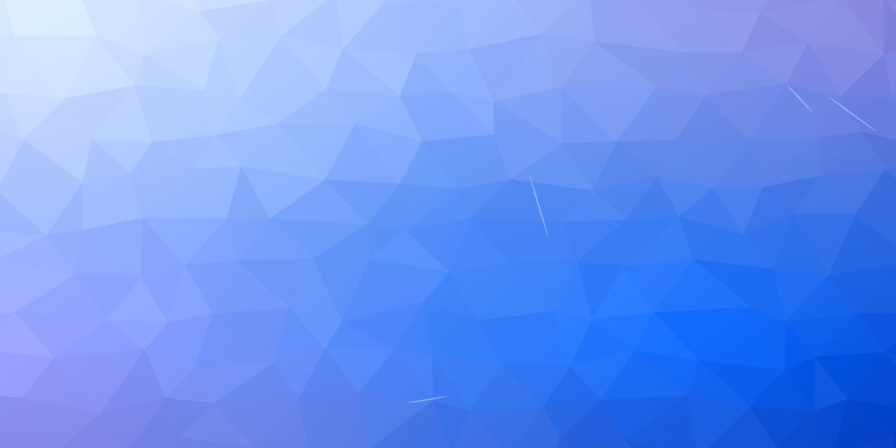
Give the GLSL for this background, as a WebGL 1 fragment shader.

```glsl
precision highp float;
// Low-poly backdrop: a jittered triangular lattice whose facets take flat tones
// from a smooth colour field, pale at upper left and deep blue at lower right.
// Facets are blended by their edge coverage, and a few thin glints lie on top.

uniform vec2 u_resolution;

#define CELL vec2(0.143, 0.1)   // lattice spacing, in canvas heights
#define JITTER 0.6              // vertex displacement, in cells
#define TONE_SPREAD 0.045       // random brightness range of the facets
#define FLATNESS 0.72           // 0 = smooth field, 1 = flat facets
#define BIAS 1.5                // easing of the pale side of the field
#define GLINT_WIDTH 0.0016

float hash(vec2 p) {
  return fract(sin(dot(p, vec2(127.1, 311.7))) * 43758.5453);
}

// Colour field: horizontal ramps blended from top to bottom
vec3 ramp(vec3 left, vec3 middle, vec3 right, float x) {
  float toMiddle = pow(clamp(x * 2.0, 0.0, 1.0), BIAS);
  return mix(mix(left, middle, toMiddle), right, clamp(x * 2.0 - 1.0, 0.0, 1.0));
}

vec3 field(vec2 uv) {
  uv = clamp(uv, 0.0, 1.0);
  vec3 sky = ramp(vec3(0.85, 0.92, 1.0), vec3(0.62, 0.73, 1.0), vec3(0.53, 0.53, 0.87), uv.x);
  vec3 mid = ramp(vec3(0.62, 0.72, 1.0), vec3(0.32, 0.55, 0.97), vec3(0.19, 0.41, 0.87), uv.x);
  vec3 low = ramp(vec3(0.60, 0.64, 1.0), vec3(0.24, 0.51, 0.98), vec3(0.03, 0.31, 0.86), uv.x);
  vec3 base = ramp(vec3(0.52, 0.54, 0.90), vec3(0.25, 0.44, 0.89), vec3(0.03, 0.26, 0.76), uv.x);

  float down = 1.0 - uv.y;
  vec3 color = mix(sky, mid, pow(clamp(down / 0.5, 0.0, 1.0), BIAS));
  color = mix(color, low, clamp((down - 0.5) / 0.28, 0.0, 1.0));
  color = mix(color, base, clamp((down - 0.78) / 0.2, 0.0, 1.0));

  // Saturated blue glow at lower right
  vec2 q = (uv - vec2(0.78, 0.24)) / vec2(0.17, 0.24);
  return color + vec3(-0.06, 0.02, 0.08) * exp(-dot(q, q));
}

// Lattice vertex; odd rows are shifted by half a cell
vec2 vertex(vec2 id) {
  vec2 offset = vec2(hash(id), hash(id + 57.3)) - 0.5;
  return (id + vec2(0.5 * mod(id.y, 2.0), 0.0) + JITTER * offset) * CELL;
}

// Signed distance to the line a-b, positive on its left
float side(vec2 p, vec2 a, vec2 b) {
  vec2 e = normalize(b - a);
  return e.x * (p.y - a.y) - e.y * (p.x - a.x);
}

// Facet colour times coverage, with the coverage in alpha
vec4 facet(vec2 p, vec2 a, vec2 b, vec2 c, float seed, float aspect, float soft) {
  float inside = min(side(p, a, b), min(side(p, b, c), side(p, c, a)));
  float cover = smoothstep(-soft, soft, inside);
  vec2 center = (a + b + c) / 3.0;
  vec3 color = field(mix(p, center, FLATNESS) / vec2(aspect, 1.0));
  color += TONE_SPREAD * (seed - 0.5) * vec3(1.0, 0.9, 0.5);
  return vec4(color, 1.0) * cover;
}

// Hairline between two points, fading toward its ends
float glint(vec2 p, vec2 a, vec2 b, float soft) {
  vec2 e = b - a;
  float t = clamp(dot(p - a, e) / dot(e, e), 0.0, 1.0);
  float d = length(p - a - e * t);
  return (1.0 - smoothstep(0.0, GLINT_WIDTH + soft, d)) * sqrt(4.0 * t * (1.0 - t));
}

void main() {
  vec2 p = gl_FragCoord.xy / u_resolution.y;
  float aspect = u_resolution.x / u_resolution.y;
  float soft = 0.7 / u_resolution.y;
  vec2 home = floor(p / CELL);

  // Two triangles for every nearby lattice cell
  vec4 sum = vec4(0.0);
  for (int j = -1; j <= 1; j++) {
    for (int i = -2; i <= 1; i++) {
      vec2 id = home + vec2(float(i), float(j));
      vec2 a = vertex(id);
      vec2 b = vertex(id + vec2(1.0, 0.0));
      vec2 c = vertex(id + vec2(0.0, 1.0));
      vec2 d = vertex(id + vec2(1.0, 1.0));
      bool odd = mod(id.y, 2.0) > 0.5;
      sum += facet(p, a, b, odd ? d : c, hash(id + 11.7), aspect, soft);
      sum += facet(p, odd ? a : b, d, c, hash(id + 23.9), aspect, soft);
    }
  }
  vec3 color = sum.rgb / sum.a;

  // Thin glints along a few facet edges
  float shine = glint(p, vec2(1.182, 0.608), vec2(1.224, 0.470), soft);
  shine += glint(p, vec2(1.755, 0.812), vec2(1.815, 0.748), soft);
  shine += glint(p, vec2(1.848, 0.785), vec2(1.955, 0.707), soft);
  shine += glint(p, vec2(0.912, 0.101), vec2(0.997, 0.115), soft);
  color = mix(color, vec3(0.80, 0.86, 1.0), 0.5 * min(shine, 1.0));

  gl_FragColor = vec4(clamp(color, 0.0, 1.0), 1.0);
}
```
